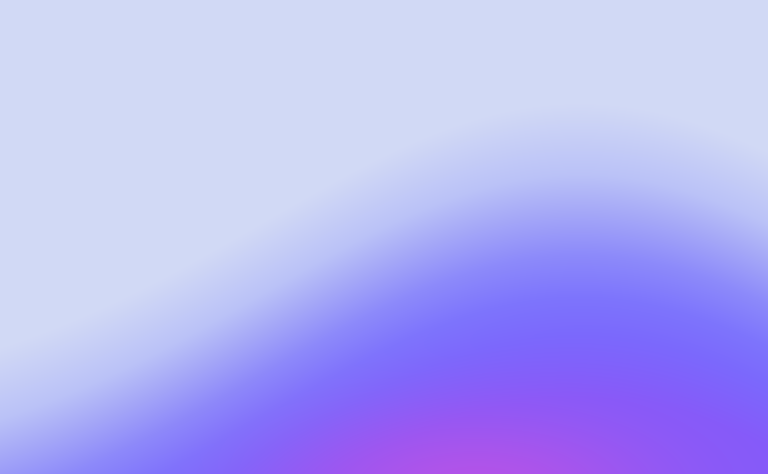
A Shadertoy shader for this background:

```glsl
// A soft violet hill of light with a magenta glow at its foot, under a pale blue sky.

// Hill: centre and width across the canvas, height up the canvas
const float HILL_CENTRE = 0.755;
const float HILL_WIDTH  = 0.58;
const float HILL_HEIGHT = 0.632;

// Glow at the lower edge
const vec2  GLOW_CENTRE = vec2(0.62, -0.03);
const vec2  GLOW_RADIUS = vec2(0.24, 0.16);
const vec3  GLOW_COLOUR = vec3(0.70, 0.325, 0.91);

// Colours from the depth of the hill up to the sky
const int STOPS = 7;
const vec3 COLOURS[STOPS] = vec3[](
    vec3(0.51, 0.355, 0.98),
    vec3(0.48, 0.410, 0.99),
    vec3(0.49, 0.455, 0.99),
    vec3(0.55, 0.540, 0.98),
    vec3(0.64, 0.650, 0.97),
    vec3(0.73, 0.760, 0.97),
    vec3(0.82, 0.850, 0.96));

// Height of each colour above the crest of the hill
const float LEVELS[STOPS] = float[](-0.47, -0.34, -0.26, -0.17, -0.085, 0.0, 0.15);

float bell(float x) {
    return exp(-x * x);
}

vec3 skyRamp(float height) {
    vec3 colour = COLOURS[0];
    for (int i = 1; i < STOPS; i++) {
        float blend = clamp((height - LEVELS[i - 1]) / (LEVELS[i] - LEVELS[i - 1]), 0.0, 1.0);
        colour = mix(colour, COLOURS[i], blend);
    }
    return colour;
}

void mainImage(out vec4 fragColor, in vec2 fragCoord) {
    vec2 uv = fragCoord / iResolution.xy;

    // Colour by height above the curved crest
    float crest = HILL_HEIGHT * bell((uv.x - HILL_CENTRE) / HILL_WIDTH);
    vec3 colour = skyRamp(uv.y - crest);

    // Magenta glow
    float glow = bell(length((uv - GLOW_CENTRE) / GLOW_RADIUS));
    colour = mix(colour, GLOW_COLOUR, glow);

    fragColor = vec4(colour, 1.0);
}
```
